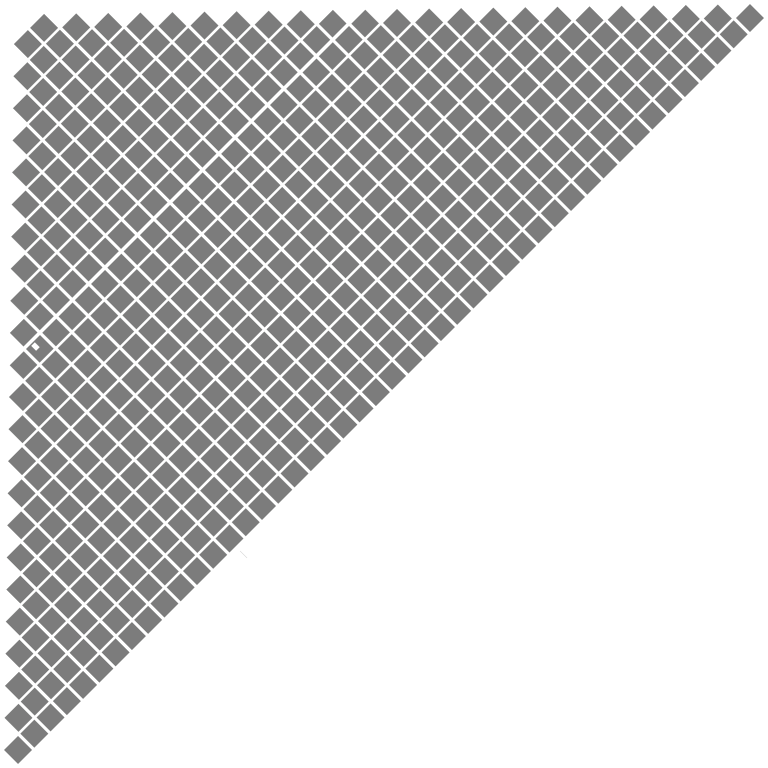
A WebGL 1 fragment shader for this pattern:

```glsl
precision highp float;
// A triangle of grey diamonds on white, filling the upper left of the canvas.
// Space is turned by 45 degrees into (along, rise) from the centre diagonal,
// split into cells, and each row is two tiles shorter than the one below.

uniform vec2 u_resolution;

#define TILE_COLOR vec3(0.485, 0.488, 0.485)
#define MARK_COLOR vec3(0.86)
#define TILE_PITCH vec2(0.02995, 0.02913)
#define TILE_HALF 0.0129
#define LAST_ROW 22.0
#define HALF_COUNT 23.0
#define SEAM_ROW 12.5
#define SEAM_HALF 0.0023
#define NOTCH_CENTER vec2(-0.2864, 0.3554)
#define NOTCH_HALF vec2(0.0033, 0.0045)
#define MARK_CENTER vec2(-0.2863, -0.0277)
#define MARK_HALF vec2(0.0004, 0.0065)

// Antialiased coverage of an axis-aligned box in the turned space
float boxCoverage(vec2 offset, vec2 halfSize, float pixel) {
  vec2 cover = clamp(0.5 + (halfSize - abs(offset)) / pixel, 0.0, 1.0);
  return cover.x * cover.y;
}

// Rows stack up from the diagonal and shrink toward the corner
float tileCoverage(vec2 p, float pixel) {
  float row = clamp(floor(p.y / TILE_PITCH.y + 0.5), 0.0, LAST_ROW);
  float reach = HALF_COUNT - row;
  float column = clamp(floor(p.x / TILE_PITCH.x), -reach, reach - 1.0);
  vec2 center = vec2(column + 0.5, row) * TILE_PITCH;
  return boxCoverage(p - center, vec2(TILE_HALF), pixel);
}

void main() {
  float size = min(u_resolution.x, u_resolution.y);
  vec2 uv = (gl_FragCoord.xy - 0.5 * u_resolution) / size;
  vec2 p = vec2(uv.x + uv.y, uv.y - uv.x) * 0.70710678;
  float pixel = 1.0 / size;

  // Tiles, cut by one wider seam and a small notch
  float tiles = tileCoverage(p, pixel);
  vec2 seamOffset = vec2(0.0, p.y - SEAM_ROW * TILE_PITCH.y);
  tiles *= 1.0 - boxCoverage(seamOffset, vec2(1.0, SEAM_HALF), pixel);
  tiles *= 1.0 - boxCoverage(p - NOTCH_CENTER, NOTCH_HALF, pixel);

  // Faint stray stroke below the triangle
  float mark = boxCoverage(p - MARK_CENTER, MARK_HALF, pixel);

  vec3 color = mix(vec3(1.0), MARK_COLOR, mark);
  gl_FragColor = vec4(mix(color, TILE_COLOR, tiles), 1.0);
}
```
